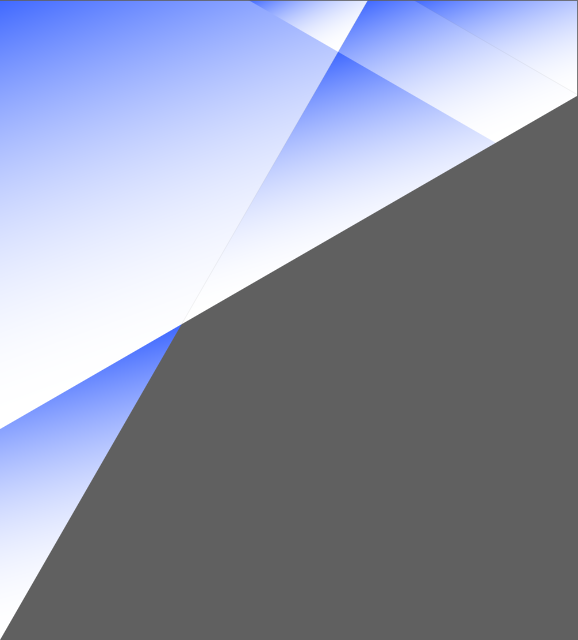
Reproduce this background procedurally as a Shadertoy shader.

```glsl
// Folded blue-to-white panels above a grey field.
// Four straight lines cut the canvas into cells; each cell has its own
// tilted, eased gradient, and smooth line masks join the cells.

const vec3 GREY  = vec3(0.376);
const vec3 BLUE  = vec3(0.25, 0.41, 1.0);
const vec3 WHITE = vec3(1.0);

// Signed distance to a line; positive on the left of its direction
float lineSide(vec2 p, vec2 through, float degrees) {
    float a = radians(degrees);
    return dot(p - through, vec2(-sin(a), cos(a)));
}

// Antialiased coverage of the positive side
float coverage(float dist, float pixel) {
    return clamp(dist / pixel + 0.5, 0.0, 1.0);
}

// Gradient running downward from a blue point to a white point,
// with its bands rising to the right by the given tilt
vec3 panel(vec2 p, vec2 bluePoint, vec2 whitePoint, float tilt) {
    float a = radians(tilt);
    vec2 fall = vec2(sin(a), -cos(a));
    float t = dot(p - bluePoint, fall) / dot(whitePoint - bluePoint, fall);
    float rest = 1.0 - clamp(t, 0.0, 1.0);
    return mix(WHITE, BLUE, rest * rest);
}

// Faint hairline where two panels meet
float seam(float dist, float pixel) {
    return 0.07 * (1.0 - smoothstep(0.0, pixel, abs(dist)));
}

void mainImage(out vec4 fragColor, in vec2 fragCoord) {
    float pixel = 1.0 / iResolution.y;
    vec2 p = fragCoord * pixel;
    float right = iResolution.x * pixel;

    // Corners shared by the panels
    vec2 hinge    = vec2(0.284, 0.4935);
    vec2 crossing = vec2(0.527, 0.918);
    vec2 topLeft  = vec2(0.388, 1.0);
    vec2 topMid   = vec2(0.574, 1.0);
    vec2 topRight = vec2(0.646, 1.0);

    // Dividing lines
    float ridge = lineSide(p, hinge, 30.0);
    float steep = lineSide(p, vec2(0.0), 60.1);
    float fold  = lineSide(p, topLeft, -30.0);
    float edge  = lineSide(p, topRight, -30.0);
    float aboveRidge = coverage(ridge, pixel);
    float aboveFold  = coverage(fold, pixel);

    // Panels left of the steep line
    vec3 broad  = panel(p, vec2(0.0, 1.0), vec2(0.0, 0.33), 20.0);
    vec3 sliver = panel(p, topLeft, crossing, 27.0);
    vec3 lower  = panel(p, hinge, vec2(0.0), 15.0);
    vec3 leftSide = mix(lower, mix(broad, sliver, aboveFold), aboveRidge);

    // Panels right of the steep line
    vec3 kite   = panel(p, crossing, hinge, 17.0);
    vec3 strip  = panel(p, topMid, vec2(0.775, 0.776), 22.0);
    vec3 corner = panel(p, topRight, vec2(0.904, 0.85), 20.0);
    vec3 upper  = mix(mix(kite, strip, aboveFold), corner, coverage(edge, pixel));
    upper = mix(upper, GREY, seam(edge, pixel));
    vec3 rightSide = mix(GREY, upper, aboveRidge);

    vec3 color = mix(rightSide, leftSide, coverage(steep, pixel));
    color = mix(color, GREY, seam(steep, pixel) * aboveRidge);

    // Thin grey frame along the top and right
    float inset = min(1.0 - p.y, right - p.x) - 0.0013;
    color = mix(GREY, color, coverage(inset, pixel));
    fragColor = vec4(color, 1.0);
}
```
